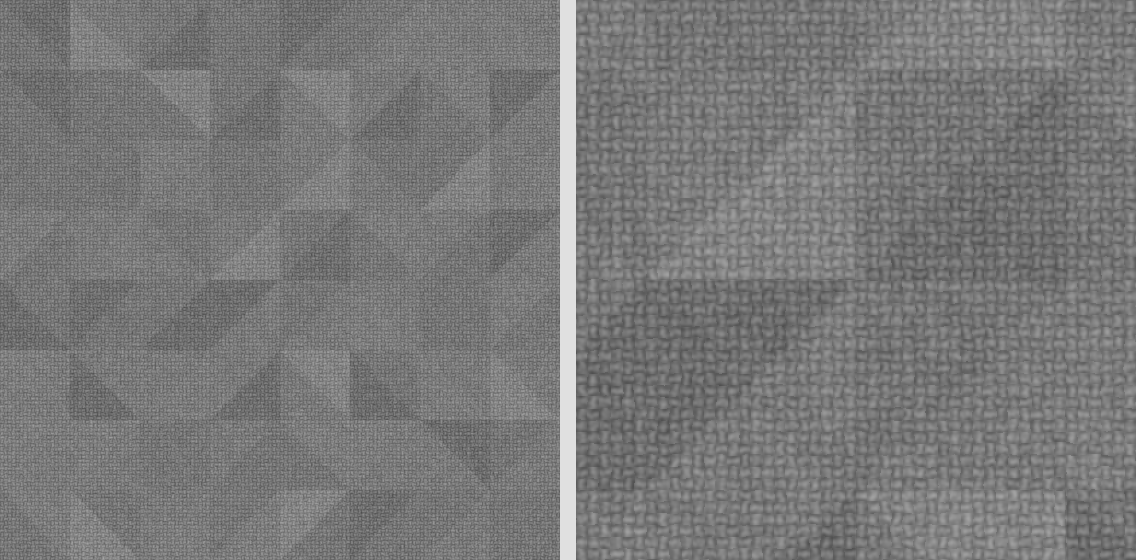
Left: the whole. Right: its middle third, enlarged.
This pattern is drawn by a three.js fragment shader. Its source:

```glsl
varying vec2 vUv;

float hash(vec2 p) {
  vec3 q = fract(vec3(p.xyx) * 0.1031);
  q += dot(q, q.yzx + 33.33);
  return fract((q.x + q.y) * q.z);
}

vec2 gradientAt(vec2 lattice) {
  float angle = 6.2832 * hash(lattice + 7.0);
  return vec2(cos(angle), sin(angle));
}

float gradientNoise(vec2 p) {
  vec2 i = floor(p);
  vec2 f = fract(p);
  vec2 u = f * f * f * (f * (f * 6.0 - 15.0) + 10.0);
  float a = dot(gradientAt(i), f);
  float b = dot(gradientAt(i + vec2(1.0, 0.0)), f - vec2(1.0, 0.0));
  float c = dot(gradientAt(i + vec2(0.0, 1.0)), f - vec2(0.0, 1.0));
  float d = dot(gradientAt(i + 1.0), f - 1.0);
  return mix(mix(a, b, u.x), mix(c, d, u.x), u.y);
}

// Square tile cut along a random diagonal: a quiet half and an accent half
float triangleTone(vec2 p) {
  vec2 tile = floor(p);
  vec2 f = fract(p);
  if (hash(tile + 41.0) < 0.5) f.x = 1.0 - f.x;
  float side = hash(tile + 63.0) < 0.5 ? 1.0 : -1.0;
  float accentHalf = smoothstep(-0.015, 0.015, side * (f.y - f.x));
  float quiet = 0.461 + 0.016 * step(0.5, hash(tile + 13.0));
  float accent = 0.43 + 0.028 * floor(4.0 * hash(tile + 87.0));
  return mix(quiet, accent, accentHalf);
}

// Plain weave: soft threads that take turns on top, with wide shaded gaps
float weave(vec2 p) {
  p += 0.2 * vec2(gradientNoise(p * 0.8), gradientNoise(p * 0.8 + 300.0));
  vec2 crossing = floor(p);
  vec2 f = fract(p) - 0.5;
  bool warpOnTop = mod(crossing.x + crossing.y, 2.0) < 0.5;
  vec2 thread = warpOnTop ? f : f.yx;
  float crown = 0.5 + 0.5 * cos(6.2832 * thread.x);
  float height = crown * mix(1.0, cos(3.1416 * thread.y), 0.35);
  float slub = warpOnTop
    ? gradientNoise(vec2(crossing.x * 0.73, p.y * 0.15))
    : gradientNoise(vec2(p.x * 0.15, crossing.y * 0.73) + 150.0);
  return 0.115 * (height - 0.436) + 0.02 * slub + 0.045 * (hash(crossing + 211.0) - 0.5);
}

void main() {
  // Average four nearby samples to soften the tile borders
  float tone = 0.0;
  for (int y = 0; y < 2; y++) {
    for (int x = 0; x < 2; x++) {
      vec2 offset = (vec2(float(x), float(y)) - 0.5) * 0.001;
      tone += 0.25 * triangleTone((vUv + offset) * 8.0);
    }
  }

  // Woven threads and fine fibre grain
  tone += weave(vUv * 144.0);
  tone += 0.1 * gradientNoise(vUv * 290.0 + 500.0);

  gl_FragColor = vec4(vec3(tone), 1.0);
}
```
